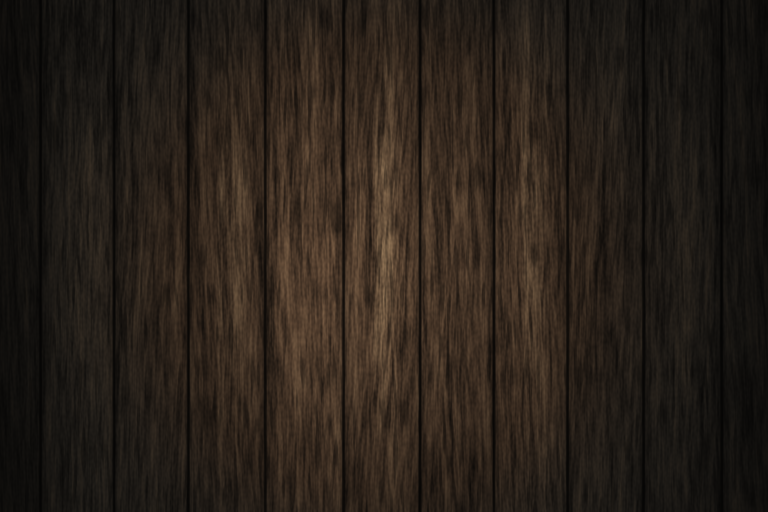
Reproduce this texture procedurally as a Shadertoy shader.

```glsl
// Dark vertical wooden planks with worn grain, lit by a warm glow in the middle.

const float PLANK_PITCH = 0.0987;
const float FIRST_SEAM = 0.0507;

vec2 hashGradient(vec2 cell) {
    vec3 h = fract(vec3(cell.xyx) * vec3(0.1031, 0.1030, 0.0973));
    h += dot(h, h.yzx + 33.33);
    float angle = 6.2832 * fract((h.x + h.y) * h.z);
    return vec2(cos(angle), sin(angle));
}

// Gradient noise, roughly -0.7 to 0.7
float gradientNoise(vec2 p) {
    vec2 i = floor(p);
    vec2 f = p - i;
    vec2 u = f * f * f * (f * (f * 6.0 - 15.0) + 10.0);
    vec2 e = vec2(1.0, 0.0);
    float a = dot(hashGradient(i), f);
    float b = dot(hashGradient(i + e.xy), f - e.xy);
    float c = dot(hashGradient(i + e.yx), f - e.yx);
    float d = dot(hashGradient(i + e.xx), f - e.xx);
    return mix(mix(a, b, u.x), mix(c, d, u.x), u.y);
}

// Left edge of a plank; widths vary slightly
float seamX(float plank) {
    return FIRST_SEAM + PLANK_PITCH * plank + 0.0029 * sin(1.164 * plank - 3.96);
}

float plankIndex(float x) {
    float k = floor((x - FIRST_SEAM) / PLANK_PITCH);
    if (x < seamX(k)) return k - 1.0;
    if (x >= seamX(k + 1.0)) return k + 1.0;
    return k;
}

// Long fibres at several widths, slanted and bent a little per plank
float woodGrain(vec2 p, float plank) {
    p.x -= 0.035 * sin(plank * 1.9 + 0.3) * (p.y - 0.5);
    p.x += 0.008 * gradientNoise(vec2(p.x * 9.0, p.y * 3.0 + plank * 5.0));
    p.y += plank * 7.31;
    float sum = 0.0;
    vec2 frequency = vec2(42.0, 1.6);
    float amplitude = 0.40;
    for (int i = 0; i < 4; i++) {
        sum += amplitude * gradientNoise(p * frequency + 17.0 * float(i));
        frequency *= vec2(1.75, 2.4);
        amplitude *= 1.03;
    }
    return sum;
}

// Short dark pores gathered in patches
float poreMask(vec2 p, float plank) {
    float pores = gradientNoise(vec2(p.x * 125.0, p.y * 13.0 + plank * 9.0));
    float patches = gradientNoise(vec2(p.x * 19.0, p.y * 3.5 + plank * 3.0));
    return smoothstep(0.08, 0.40, pores + 0.35 * patches);
}

// Pale worn band with a crisp left side, on every second plank
float wornBand(float across, float plank) {
    float even = 1.0 - mod(plank, 2.0);
    return even * smoothstep(0.35, 0.42, across) * (1.0 - smoothstep(0.50, 0.92, across));
}

float glowAt(vec2 uv, vec2 center, vec2 radius) {
    vec2 d = (uv - center) / radius;
    return exp(-dot(d, d));
}

// Dark groove with a soft shadow, as a brightness factor
float grooveShade(float dist, float pixel) {
    float core = 1.0 - smoothstep(0.0011 - 0.5 * pixel, 0.0024 + 0.5 * pixel, dist);
    float shadow = exp(-dist / 0.0045);
    return (1.0 - 0.72 * core) * (1.0 - 0.32 * shadow);
}

void mainImage(out vec4 fragColor, in vec2 fragCoord) {
    vec2 uv = fragCoord / iResolution.xy;
    vec2 p = vec2(uv.x * 1.5, uv.y);
    float pixel = 1.0 / iResolution.x;

    // Plank layout
    float plank = plankIndex(uv.x);
    float left = seamX(plank);
    float right = seamX(plank + 1.0);
    float across = (uv.x - left) / (right - left);
    float seamDistance = min(uv.x - left, right - uv.x);

    // Lighting
    float glow = glowAt(uv, vec2(0.49, 0.47), vec2(0.30, 0.50));
    float sides = smoothstep(-0.04, 0.13, uv.x) * smoothstep(-0.04, 0.12, 1.0 - uv.x);
    float light = (0.070 + 0.205 * glow) * mix(0.55, 1.0, sides);
    light *= 1.0 + 0.07 * sin(plank * 2.1 + 1.3);

    // Worn bands, broken up along the plank
    float wear = wornBand(across, plank) * glowAt(uv, vec2(0.5, 0.51), vec2(0.42, 0.36));
    wear *= 0.85 + 0.7 * gradientNoise(vec2(p.x * 26.0, p.y * 7.0));
    light *= 1.0 + 0.48 * wear;

    // Grain, pores and fine speckle
    float grain = woodGrain(p, plank);
    float speckle = gradientNoise(p * vec2(230.0, 110.0));
    light *= max(0.25, 1.0 + 0.95 * grain + 0.22 * speckle);
    light *= 1.0 - 0.30 * poreMask(p, plank);
    light *= grooveShade(seamDistance, pixel);

    // Grey in the shade, brown in the light, tan where worn
    vec3 tint = mix(vec3(1.0, 0.91, 0.78), vec3(1.10, 0.82, 0.60), smoothstep(0.05, 0.50, glow));
    tint = mix(tint, vec3(1.08, 0.87, 0.64), clamp(0.7 * wear + 0.9 * grain, 0.0, 1.0));
    vec3 color = light * tint + vec3(0.010, 0.009, 0.008);
    fragColor = vec4(clamp(color, 0.0, 1.0), 1.0);
}
```
